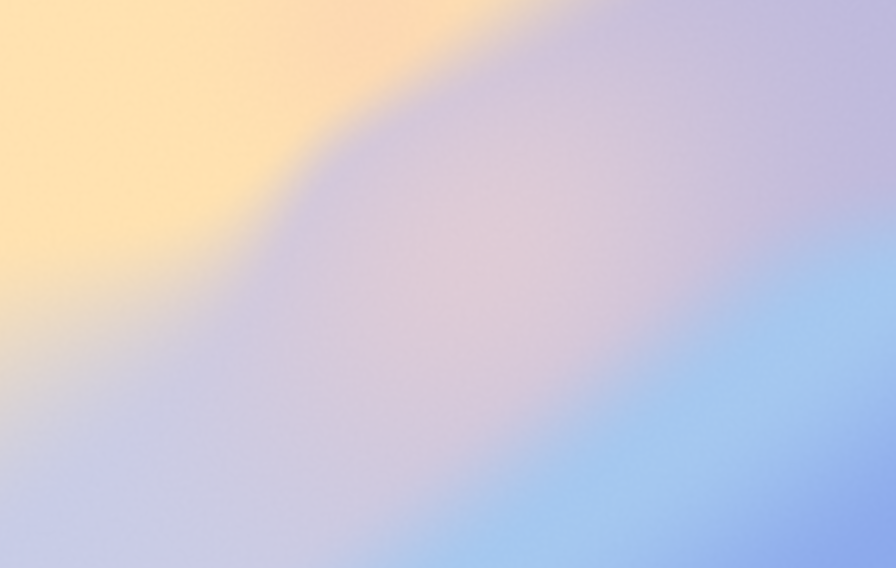
A Shadertoy shader for this background:

```glsl
const float ASPECT = 1.58;
const vec2 DIAGONAL = vec2(0.8, 0.6);

const vec3 CREAM      = vec3(1.00, 0.885, 0.69);
const vec3 PEACH      = vec3(0.985, 0.835, 0.70);
const vec3 ROSE       = vec3(0.872, 0.797, 0.838);
const vec3 PERIWINKLE = vec3(0.78, 0.80, 0.905);
const vec3 LAVENDER   = vec3(0.735, 0.722, 0.867);
const vec3 SKY        = vec3(0.645, 0.782, 0.937);
const vec3 DEEP_BLUE  = vec3(0.55, 0.665, 0.925);

// The crest bulges from a straight diagonal, steeper on its lower side
const float CREST_BASE   = 0.08;
const float CREST_HEIGHT = 0.12;
const float CREST_CENTER = 0.93;
const vec2  CREST_WIDTHS = vec2(0.25, 0.43);

const vec2 ROSE_CENTER  = vec2(1.016, -0.06);
const vec2 ROSE_RADII   = vec2(0.52, 0.40);
const vec2 PEACH_CENTER = vec2(0.66, 0.95);
const float PEACH_RADIUS = 0.22;
const float SHORE_LEVEL = -0.395;
const float SHORE_SOFTNESS = 0.115;
const float GRAIN_SCALE = 90.0;
const float GRAIN_AMOUNT = 0.008;

vec2 hashGradient(vec2 cell) {
    vec2 h = vec2(dot(cell, vec2(127.1, 311.7)), dot(cell, vec2(269.5, 183.3)));
    return 2.0 * fract(sin(h) * 43758.5) - 1.0;
}

float gradientNoise(vec2 p) {
    vec2 i = floor(p), f = fract(p);
    vec2 w = f * f * f * (f * (f * 6.0 - 15.0) + 10.0);
    vec2 e = vec2(0.0, 1.0);
    float low  = mix(dot(hashGradient(i), f),
                     dot(hashGradient(i + e.yx), f - e.yx), w.x);
    float high = mix(dot(hashGradient(i + e), f - e),
                     dot(hashGradient(i + 1.0), f - 1.0), w.x);
    return mix(low, high, w.y);
}

float glow(vec2 offset) {
    return exp(-dot(offset, offset));
}

float crestLine(float along) {
    float d = along - CREST_CENTER;
    float width = d < 0.0 ? CREST_WIDTHS.x : CREST_WIDTHS.y;
    return CREST_BASE + CREST_HEIGHT * glow(vec2(d / width, 0.0));
}

void mainImage(out vec4 fragColor, in vec2 fragCoord) {
    vec2 p = fragCoord / iResolution.xy * vec2(ASPECT, 1.0);

    // Diagonal frame: x runs along the bands, y across them
    vec2 q = vec2(dot(p, DIAGONAL), dot(p, vec2(-DIAGONAL.y, DIAGONAL.x)));

    // Mauve middle
    vec3 color = mix(PERIWINKLE, LAVENDER, smoothstep(0.2, 1.5, q.x));
    color = mix(color, ROSE, glow((q - ROSE_CENTER) / ROSE_RADII));

    // Blue lower corner
    float bend = max(q.x - 1.35, 0.0);
    float shore = SHORE_LEVEL - 0.9 * bend * bend;
    float water = smoothstep(-SHORE_SOFTNESS, SHORE_SOFTNESS, shore - q.y);
    vec3 blue = mix(SKY, DEEP_BLUE, smoothstep(0.54, 0.92, -q.y));
    color = mix(color, blue, water);

    // Cream upper corner, crisp at the crest and hazy toward both ends
    float haze = 1.0 - smoothstep(0.1, 0.9, q.x);
    float fade = mix(0.12, 0.48, haze) + 0.15 * smoothstep(1.0, 1.6, q.x);
    float light = smoothstep(-0.01 - 0.05 * haze, fade, q.y - crestLine(q.x));
    vec3 warm = mix(CREAM, PEACH, 0.7 * glow((p - PEACH_CENTER) / PEACH_RADIUS));
    color = mix(color, warm, light);

    // Faint mottling
    color += GRAIN_AMOUNT * gradientNoise(p * GRAIN_SCALE);

    fragColor = vec4(clamp(color, 0.0, 1.0), 1.0);
}
```
